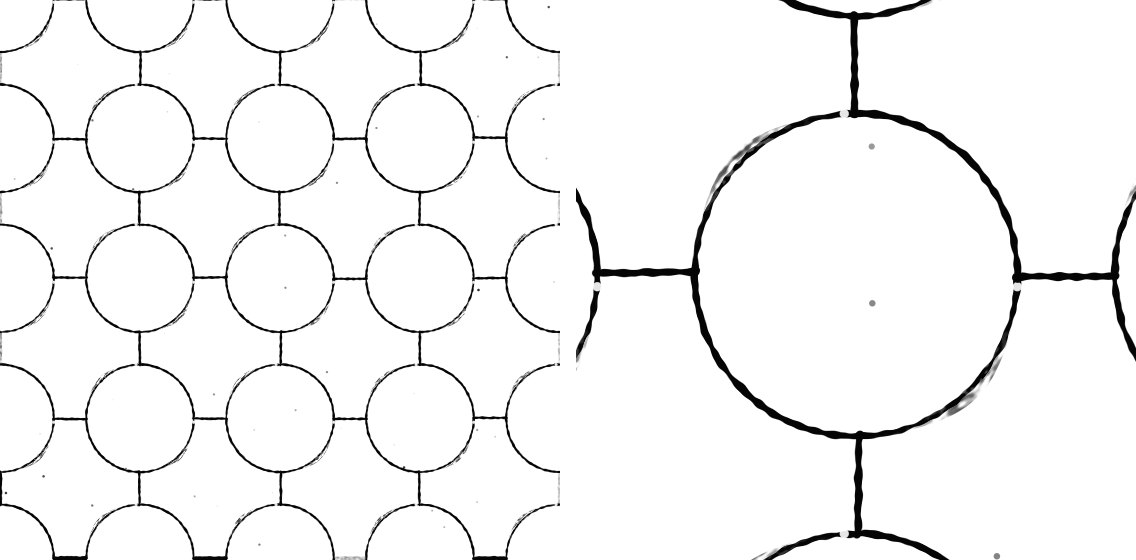
Left, the full canvas; right, a detail of the centre.
Give the GLSL for this pattern, as a Shadertoy shader.

```glsl
// Hand-inked lattice: circles on a square grid, joined by short straight links.
// Distance functions give the strokes; gradient noise roughens them, streaks the
// dry-brush crescents and wears the links along the border. Specks dust the paper.

#define REPEATS 4.0
#define ROW_SHIFT 0.012
#define RADIUS 0.384
#define RING_HALF 0.0078
#define LINK_HALF 0.0085
#define BORDER_SWELL 1.7
#define ROUGHNESS 0.006
#define JITTER 0.012
#define CRESCENT_WIDTH 0.026
#define SPECK_GRID 4.0
#define SPECK_CHANCE 0.24
#define INK_COLOR vec3(0.02)

float hash(vec2 p) {
    vec3 h = fract(p.xyx * 0.1031);
    h += dot(h, h.yzx + 33.33);
    return fract((h.x + h.y) * h.z);
}

vec2 gradient(vec2 cell) {
    float a = 6.2832 * hash(cell + 71.0);
    return vec2(cos(a), sin(a));
}

float gradientNoise(vec2 p) {
    vec2 i = floor(p), f = p - i;
    vec2 u = f * f * f * (f * (f * 6.0 - 15.0) + 10.0);
    vec2 e = vec2(1.0, 0.0);
    float low = mix(dot(gradient(i), f), dot(gradient(i + e), f - e), u.x);
    float high = mix(dot(gradient(i + e.yx), f - e.yx),
                     dot(gradient(i + e.xx), f - e.xx), u.x);
    return mix(low, high, u.y);
}

float coverage(float d, float px) {
    return smoothstep(0.7 * px, -0.7 * px, d);
}

// Circle outline, thinner and brushed on its upper-left and lower-right arcs
float ringInk(vec2 p, float rough, float px) {
    vec2 id = floor(p + 0.5);
    vec2 q = p - id;
    float side = step(q.x, q.y);
    if (side > 0.5) q = q.yx;              // both worn arcs fold onto one
    float r = length(q) - RADIUS;
    float a = atan(q.y, q.x);
    float worn = smoothstep(0.0, 0.3, -q.x * q.y / dot(q, q)) * step(0.0, q.x);
    float ink = coverage(abs(r) - RING_HALF * (1.0 - 0.2 * worn) + rough, px);

    // Small break where the pen starts
    ink *= 1.0 - 0.9 * coverage(length(q - vec2(RADIUS, -0.028)) - 0.011, px);

    // Streaked crescent along the outside of the worn arc
    float swell = exp(-pow((a + 0.79) / 0.38, 2.0));
    vec2 seed = id * 17.0 + side * 5.0;
    float streak = gradientNoise(vec2(a * 9.0, r * 95.0) + seed);
    float grain = gradientNoise(p * 55.0);
    float band = coverage(abs(r - 0.4 * CRESCENT_WIDTH * swell)
                          - 0.6 * CRESCENT_WIDTH * swell, px);
    float brush = band * swell * smoothstep(-0.35, 0.45, streak + 0.5 * grain);
    ink *= 1.0 - 0.35 * swell * smoothstep(0.0, 0.4, grain - streak);
    return max(ink, 0.75 * brush);
}

// Link running along x between neighbouring circles, with blotted ends
float linkInk(vec2 p, float borderInk, float rough, float px) {
    vec2 id = vec2(floor(p.x), floor(p.y + 0.5));
    float border = max(step(id.y, 0.5), step(REPEATS - 0.5, id.y));
    float t = fract(p.x) - 0.5;
    float offset = JITTER * (hash(id + 3.0) - 0.5);
    float slope = 0.04 * (hash(id + 19.0) - 0.5);
    float y = p.y - id.y + (offset + slope * t) * (1.0 - border);
    float halfWidth = LINK_HALF * mix(1.0, BORDER_SWELL, border);
    float end = abs(t) - (0.5 - RADIUS);
    float d = max(abs(y) - halfWidth, end);
    d = min(d, length(vec2(end, y)) - 1.35 * LINK_HALF);
    float grain = 0.8 + 1.1 * gradientNoise(p * 48.0);
    float wear = mix(grain * borderInk, 1.0, smoothstep(0.6, 0.95, borderInk));
    return coverage(d + rough, px) * mix(1.0, wear, border);
}

// Sparse dust, mostly faint
float speckInk(vec2 p, float px) {
    vec2 g = p * SPECK_GRID;
    vec2 id = floor(g);
    vec2 center = 0.1 + 0.8 * vec2(hash(id + 7.0), hash(id + 41.0));
    float strength = hash(id + 97.0);
    float radius = 0.004 + 0.005 * strength;
    float d = length(g - id - center) / SPECK_GRID - radius;
    return coverage(d, px) * step(hash(id + 23.0), SPECK_CHANCE)
           * mix(0.08, 0.85, strength * strength);
}

void mainImage(out vec4 fragColor, in vec2 fragCoord) {
    float px = REPEATS / iResolution.y;
    vec2 p = fragCoord * px - vec2(0.0, ROW_SHIFT);
    float rough = ROUGHNESS * gradientNoise(p * 32.0);

    // Ink left on the border links
    float column = floor(p.x), row = floor(p.y);
    float bottomInk = 1.0 - 0.65 * exp(-4.0 * (column - 2.0) * (column - 2.0));
    float sideInk = p.x < 1.0 ? 0.35 + 0.65 * exp(-2.0 * max(row, 0.0)) : 0.25;

    float ink = ringInk(p, rough, px);
    ink = max(ink, linkInk(p, bottomInk, rough, px));
    ink = max(ink, linkInk(p.yx, sideInk, rough, px));
    ink = max(ink, speckInk(p, px));
    fragColor = vec4(mix(vec3(1.0), INK_COLOR, clamp(ink, 0.0, 1.0)), 1.0);
}
```
